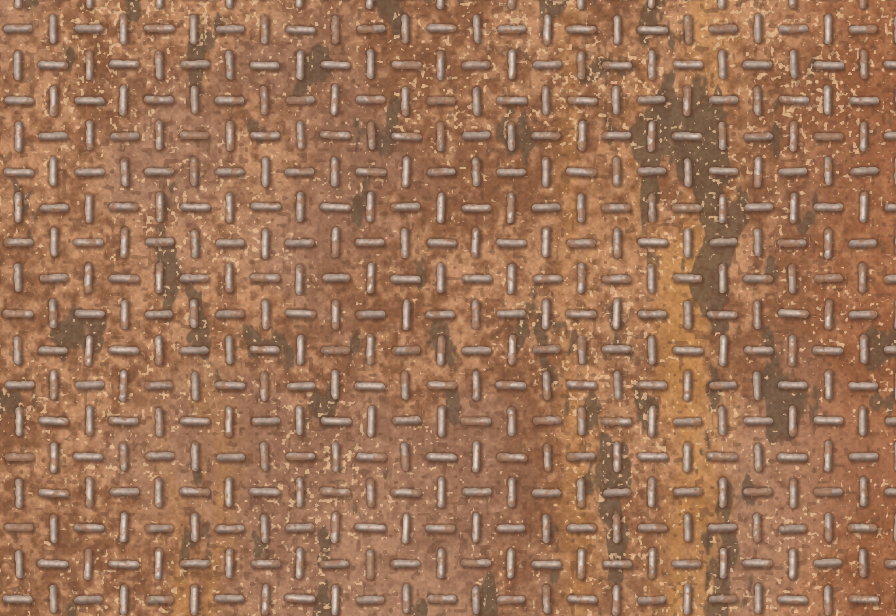
Write a WebGL 2 fragment shader that draws this texture.

```glsl
#version 300 es
precision highp float;
uniform vec2 u_resolution;
out vec4 fragColor;

float hash(vec2 p) {
    vec3 q = fract(p.xyx * vec3(0.1031, 0.1030, 0.0973));
    q += dot(q, q.yzx + 33.33);
    return fract((q.x + q.y) * q.z);
}

float noise(vec2 p) {
    vec2 i = floor(p), f = fract(p);
    f = f * f * (3.0 - 2.0 * f);
    return mix(mix(hash(i), hash(i + vec2(1, 0)), f.x),
               mix(hash(i + vec2(0, 1)), hash(i + vec2(1, 1)), f.x), f.y);
}

// Five octaves, scaled to the range 0 to 1
float fbm(vec2 p) {
    float sum = 0.0, gain = 0.516;
    for (int i = 0; i < 5; i++) {
        sum += gain * noise(p);
        p = mat2(1.6, 1.2, -1.2, 1.6) * p + 17.3;
        gain *= 0.5;
    }
    return sum;
}

float capsule(vec2 p, float halfLength, float radius) {
    p.x -= clamp(p.x, -halfLength, halfLength);
    return length(p) - radius;
}

float band(float x, float center, float width) {
    float t = (x - center) / width;
    return exp(-t * t);
}

// Rusted sheet: mottling, vertical stains and bare dark patches
vec3 rustPlate(vec2 p) {
    float mottle = fbm(p * 7.0 + 3.0);
    float grain = fbm(p * 75.0);
    float tone = 0.5 + 1.1 * (mottle - 0.5) + 1.5 * (grain - 0.5);
    vec3 color = mix(vec3(0.54, 0.36, 0.25), vec3(0.75, 0.55, 0.405), smoothstep(0.05, 0.95, tone));
    color = mix(color, vec3(0.62, 0.47, 0.39), 0.5 * smoothstep(0.5, 0.7, fbm(p * 4.0 + 41.0)));
    color = mix(color, vec3(0.60, 0.36, 0.23), 0.55 * smoothstep(1.18, 1.45, p.x));

    float ochre = band(p.x, 1.11, 0.07) + 0.7 * band(p.x, 0.94, 0.03)
                + band(p.x, 0.32, 0.06) * smoothstep(0.5, 0.2, p.y);
    ochre *= smoothstep(0.35, 0.65, fbm(p * vec2(24.0, 4.0) + 9.0));
    color = mix(color, vec3(0.78, 0.55, 0.31), 0.65 * min(ochre, 1.0));

    float bare = fbm(p * vec2(19.0, 9.0) + 60.0);
    float region = 0.13 * band(p.x, 1.04, 0.20) + 0.06 * band(p.x, 0.2, 0.2) * smoothstep(0.5, 0.9, p.y);
    color = mix(color, vec3(0.40, 0.32, 0.25), 0.75 * smoothstep(0.69, 0.74, bare + region));
    float scratch = band(p.x + 0.006 * noise(p.yy * 30.0), 1.151, 0.004) * smoothstep(0.43, 0.38, p.y);
    return mix(color, vec3(0.37, 0.28, 0.22), 0.7 * scratch * smoothstep(0.3, 0.5, noise(p * vec2(20, 35))));
}

void main() {
    vec2 p = gl_FragCoord.xy / u_resolution.y;
    float pixel = 17.4 / u_resolution.y;
    vec3 color = rustPlate(p);

    // Checkerboard of lying and standing bars
    vec2 grid = p * vec2(17.5, 17.283) - vec2(0.53, 16.465);
    vec2 cell = floor(grid + 0.5);
    vec2 local = grid - cell;
    float upright = mod(cell.x + cell.y, 2.0);
    float seed = hash(cell + 100.0);
    local += 0.05 * (vec2(hash(cell + 210.0), hash(cell + 330.0)) - 0.5);
    vec2 bar = upright > 0.5 ? vec2(local.y, -local.x) : local;
    bar.y += (seed - 0.5) * 0.08 * bar.x;
    float rough = noise(p * 130.0) - 0.5;
    float halfLength = 0.29 + 0.04 * seed;
    float d = capsule(bar, halfLength, 0.105) + 0.035 * rough;

    // Pale flakes, thicker in clusters, near the top and around the bars
    float cluster = fbm(p * 6.0 + 80.0) + 0.10 * smoothstep(0.6, 1.0, p.y);
    float fringe = band(d, 0.13, 0.10);
    float flakes = 0.65 * noise(p * 150.0 + 7.0) + 0.35 * noise(p * 290.0);
    float limit = 0.82 - 0.42 * (cluster - 0.4) - 0.07 * fringe;
    float flake = smoothstep(limit - 0.07, limit + 0.07, flakes);
    color = mix(color, vec3(0.86, 0.71, 0.55), 0.8 * flake);
    float pits = smoothstep(0.70, 0.84, noise(p * 115.0 + 51.0));
    color = mix(color, vec3(0.43, 0.29, 0.21), 0.45 * pits);

    // Dark rim and a shadow cast down and to the right
    vec2 shift = upright > 0.5 ? vec2(0.03, 0.045) : vec2(-0.03, 0.055);
    float shadow = smoothstep(0.10, -0.05, capsule(bar + shift, halfLength, 0.105));
    float rim = smoothstep(0.085, 0.0, d);
    color = mix(color, vec3(0.34, 0.22, 0.16), max(0.7 * shadow, 0.5 * rim));

    // Worn metal with a soft ridge highlight
    float wear = fbm(p * 55.0 + 20.0);
    float ridge = band(bar.y, 0.015, 0.055) * smoothstep(halfLength + 0.08, halfLength - 0.05, abs(bar.x));
    vec3 metal = mix(vec3(0.43, 0.34, 0.29), vec3(0.64, 0.55, 0.49), smoothstep(-0.11, 0.04, bar.y));
    float shine = ridge * (0.55 + 0.25 * upright + 0.5 * (seed - 0.5) + 1.2 * (wear - 0.5));
    metal = mix(metal, vec3(0.87, 0.80, 0.75), clamp(shine, 0.0, 1.0));
    metal = mix(metal, vec3(0.58, 0.40, 0.29), 0.65 * smoothstep(0.52, 0.68, wear + 0.12 * (hash(cell + 470.0) - 0.5)));
    color = mix(color, metal, smoothstep(pixel * 0.6, -pixel * 0.6, d));

    color *= 0.95 + 0.14 * noise(p * 240.0 + 13.0);
    fragColor = vec4(color, 1.0);
}
```
